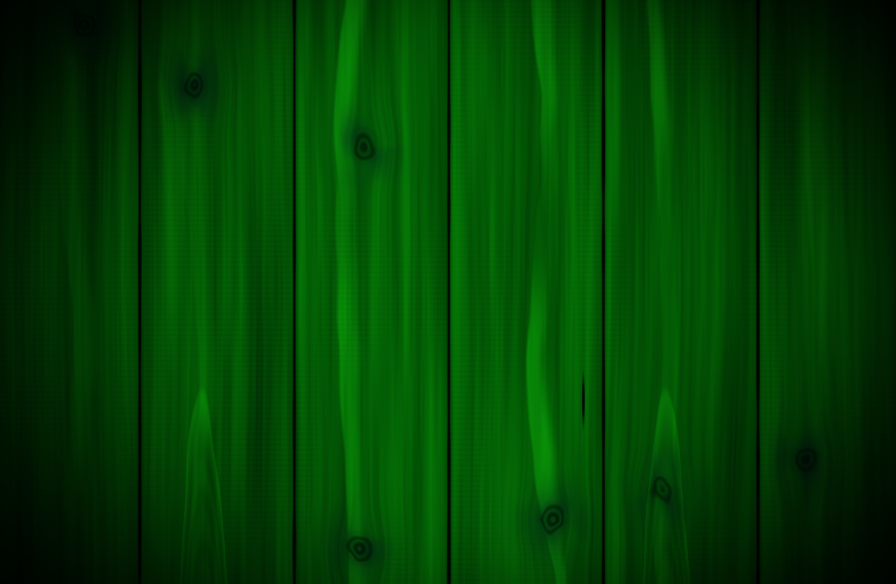
A Shadertoy shader for this texture:

```glsl
// Six vertical green-stained wooden boards with grain, pale streaks, knots and dark corners.

const float BOARD_PITCH = 0.1725;   // board width, share of canvas width
const float FIRST_SEAM = -0.0165;   // left edge of the first board
const float BOARD_ASPECT = 0.264;   // board width, share of canvas height
const vec3 DEEP_GREEN = vec3(0.003, 0.19, 0.016);
const vec3 MID_GREEN = vec3(0.008, 0.355, 0.016);
const vec3 PALE_GREEN = vec3(0.035, 0.59, 0.03);
const vec3 BLUE_STAIN = vec3(0.01, 0.17, 0.10);
const vec3 GAP_COLOR = vec3(0.0, 0.035, 0.008);

float hash(vec2 p) {
    vec3 q = fract(p.xyx * vec3(0.1031, 0.1030, 0.0973));
    q += dot(q, q.yzx + 33.33);
    return fract((q.x + q.y) * q.z);
}

float noise(vec2 p) {
    vec2 i = floor(p), f = fract(p);
    f = f * f * (3.0 - 2.0 * f);
    return mix(mix(hash(i), hash(i + vec2(1, 0)), f.x),
               mix(hash(i + vec2(0, 1)), hash(i + vec2(1, 1)), f.x), f.y);
}

// Fibres of several widths, long in y
float fibres(vec2 p, float seed) {
    float sum = 0.0, weight = 0.42;
    vec2 scale = vec2(7.0, 1.3);
    for (int i = 0; i < 4; i++) {
        sum += weight * noise(p * scale + seed * 17.3 + float(i) * 31.7);
        scale *= vec2(2.1, 1.7);
        weight *= 0.72;
    }
    return sum / 1.1;
}

// Knots high on the left boards and low on the right ones: x = grain pull, y = core, z = stain
vec3 knots(vec2 p, float id) {
    vec3 result = vec3(0.0);
    for (int row = 0; row < 2; row++) {
        bool upper = row == 1;
        float present = upper ? step(id, 2.5) : step(1.5, id);
        float height = upper ? 0.96 - 0.105 * id : 0.06 + 0.05 * (id - 2.0);
        float center = 0.3 + 0.45 * hash(vec2(id + 3.0, float(row) + 8.0));
        vec2 d = vec2((p.x - center) * BOARD_ASPECT, (p.y - height) * 0.85);
        float r = length(d) + 0.012 * (noise(p * vec2(14.0, 45.0) + id) - 0.5);
        float rings = 0.65 + 0.35 * sin(r * 520.0);
        result.x += present * (p.x - center) * exp(-dot(d, d) * 500.0);
        result.y += present * rings * (1.0 - smoothstep(0.008, 0.03, r));
        result.z += present * exp(-dot(d, d) * 420.0);
    }
    return result;
}

// Pale heartwood streak wandering down the board
float streak(vec2 p, float id) {
    float wander = 0.2 * (noise(vec2(p.y * 2.6, id * 7.1)) - 0.5)
                 + 0.03 * (noise(vec2(p.y * 13.0, id * 5.3)) - 0.5);
    float center = 0.48 + 0.17 * cos(2.1 * (id - 3.0)) + wander;
    float width = 0.025 + 0.055 * noise(vec2(p.y * 5.0, id * 3.7 + 20.0));
    float d = p.x - center;
    float body = smoothstep(-width - 0.025, -width, d) * (1.0 - smoothstep(0.0, width + 0.02, d));
    float strength = smoothstep(0.15, 0.65, noise(vec2(p.y * 3.2 + 4.0, id * 9.1)));
    float inner = step(0.5, id) * step(id, 4.5);
    return body * (0.2 + 0.8 * strength) * mix(0.3, 1.0, inner);
}

// Nested pointed arches at the foot of every third board
float arches(vec2 p, float id) {
    float d = p.x - 0.4 - 0.03 * (noise(vec2(p.y * 8.0, id)) - 0.5);
    float level = p.y + 14.0 * d * d;
    float rim = smoothstep(0.25, 0.32, level) * (1.0 - smoothstep(0.32, 0.345, level));
    float nested = (0.5 + 0.5 * sin(level * 75.0)) * (1.0 - smoothstep(0.2, 0.34, level));
    return (rim + 0.35 * nested) * step(abs(mod(id, 3.0) - 1.0), 0.1);
}

// Fine cross-hatched weave, faded out where cells get too small to resolve
float weave(vec2 p, float id, float pixel) {
    vec2 cells = vec2(34.0, 112.0);
    vec2 wave = sin(6.2832 * p * cells);
    float patches = smoothstep(0.35, 0.7, noise(p * vec2(3.0, 4.0) + id * 11.0));
    return (wave.y + 0.5 * wave.x) * patches * (1.0 - smoothstep(0.3, 0.55, pixel * cells.y));
}

float vignette(vec2 uv) {
    vec2 q = 2.0 * uv - 1.0;
    q *= q;
    return exp(-0.95 * q.x * q.x - 0.3 * q.y * q.y * q.y - 1.9 * q.x * q.y);
}

void mainImage(out vec4 fragColor, in vec2 fragCoord) {
    vec2 uv = fragCoord / iResolution.xy;
    float pixel = 1.0 / iResolution.y;
    float board = (uv.x - FIRST_SEAM) / BOARD_PITCH;
    float id = floor(board);
    vec2 p = vec2(board - id, uv.y);

    // Grain bent around knots
    vec3 knot = knots(p, id);
    float sway = 0.05 * (noise(vec2(p.y * 2.0, id * 4.0)) - 0.5);
    vec2 grainPos = vec2(p.x + sway - 0.6 * knot.x, p.y);
    float tone = 1.5 * (fibres(grainPos, id + 1.0) - 0.5);
    tone += 0.14 * (hash(vec2(id, 5.0)) - 0.5) + 0.035 * weave(p, id, pixel);
    tone += 0.75 * streak(p, id) + 0.5 * arches(p, id);

    vec3 color = mix(MID_GREEN, DEEP_GREEN, clamp(-tone * 1.5, 0.0, 1.0));
    color = mix(color, PALE_GREEN, clamp(tone, 0.0, 1.0));

    // Blue stain and knot cores
    float blotch = smoothstep(0.3, 0.75, noise(p * vec2(9.0, 18.0) + id * 6.0));
    color = mix(color, BLUE_STAIN, min(knot.z, 1.0) * (0.2 + 0.5 * blotch));
    color = mix(color, GAP_COLOR, 0.65 * min(knot.y, 1.0));

    // Short split in the fourth board
    float split = length(vec2((p.x - 0.87) * BOARD_ASPECT, (p.y - 0.315) * 0.06));
    color = mix(color, GAP_COLOR, step(abs(id - 3.0), 0.1) * (1.0 - smoothstep(0.001, 0.001 + 1.5 * pixel, split)));

    // Seams with a soft shadow and a lit edge
    float seam = abs(fract(board + 0.5) - 0.5) * BOARD_ASPECT;
    float gap = 0.0018 + 0.0014 * noise(vec2(uv.y * 14.0, floor(board + 0.5) * 3.0));
    color *= 1.0 - 0.3 * exp(-seam * 160.0);
    color *= 1.0 + 0.18 * smoothstep(0.01, 0.03, p.x) * (1.0 - smoothstep(0.03, 0.12, p.x));
    color = mix(GAP_COLOR, color, smoothstep(gap - pixel, gap + pixel, seam));

    fragColor = vec4(color * vignette(uv), 1.0);
}
```
